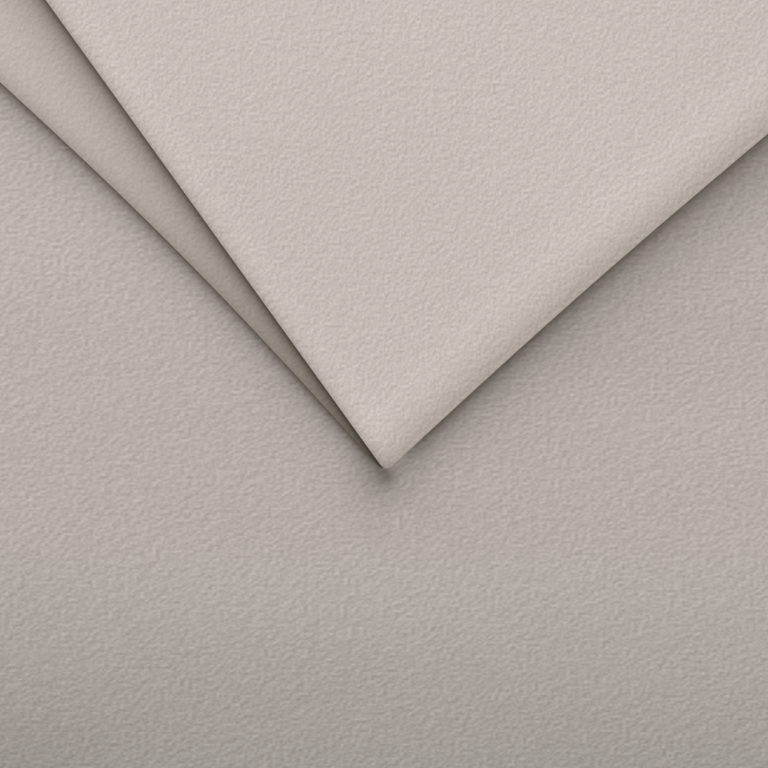
This texture is drawn by a WebGL 2 fragment shader. Its source:

```glsl
#version 300 es
precision highp float;

uniform vec2 u_resolution;
out vec4 fragColor;

float hash(vec2 p) {
  vec3 q = fract(vec3(p.xyx) * 0.1031);
  q += dot(q, q.yzx + 33.33);
  return fract((q.x + q.y) * q.z);
}

float valueNoise(vec2 p) {
  vec2 cell = floor(p), f = fract(p);
  f = f * f * (3.0 - 2.0 * f);
  float low = mix(hash(cell), hash(cell + vec2(1, 0)), f.x);
  float high = mix(hash(cell + vec2(0, 1)), hash(cell + vec2(1, 1)), f.x);
  return mix(low, high, f.y) - 0.5;
}

float fbm(vec2 p) {
  float sum = 0.0, amplitude = 0.5;
  for (int i = 0; i < 4; i++) {
    sum += amplitude * valueNoise(p);
    p = mat2(1.6, 1.2, -1.2, 1.6) * p + 7.3;
    amplitude *= 0.5;
  }
  return sum;
}

float smoothMin(float a, float b, float k) {
  float h = max(k - abs(a - b), 0.0) / k;
  return min(a, b) - h * h * k * 0.25;
}

// Exponential falloff outside an edge
float falloff(float d, float width) {
  return exp(-max(d, 0.0) / width);
}

// Short suede pile, stretched along x and lit from the upper left
float pile(vec2 p, float stretch) {
  vec2 q = p * vec2(270.0 / stretch, 270.0);
  float relief = valueNoise(q) - valueNoise(q + vec2(-0.5, 0.6));
  return 0.8 * relief + 0.6 * valueNoise(q * 1.7 + 13.0);
}

void main() {
  vec2 p = gl_FragCoord.xy / u_resolution;
  float aa = 0.9 / min(u_resolution.x, u_resolution.y);

  // Signed distances to the folded edges, positive inside
  vec2 tip = vec2(0.502, 0.385);
  vec2 fromTip = p - tip;
  float along = clamp(fromTip.x / 0.498, 0.0, 1.0);
  float leftEdge = dot(fromTip, vec2(0.811, 0.584));
  float rightEdge = dot(fromTip, vec2(-0.663, 0.749)) - 0.005 * sin(3.1416 * along);
  float flap = smoothMin(leftEdge, rightEdge, 0.013);
  float bow = 0.010 * sin(3.1416 * clamp(p.x / 0.49, 0.0, 1.0));
  float underEdge = dot(p - vec2(0.49, 0.396), vec2(0.712, 0.702)) - bow;
  float underFlap = smoothMin(underEdge, rightEdge - 0.003, 0.012);

  // Ground cloth, dimmer towards the bottom
  vec3 ground = mix(vec3(0.615, 0.592, 0.572), vec3(0.715, 0.682, 0.66), smoothstep(-0.12, 0.38, p.y));
  ground += 0.025 * smoothstep(0.35, 0.85, p.y);
  ground -= 0.02 * smoothstep(0.35, 0.0, p.x) * smoothstep(0.5, 0.0, p.y);
  ground += 0.022 * fbm(p * vec2(3.0, 9.0)) + 0.075 * pile(p, 1.4);

  // Shadows cast on the ground
  float rightSide = smoothstep(-0.01, 0.06, fromTip.x);
  float rightShade = 0.30 * falloff(-rightEdge, mix(0.022, 0.058, along))
                   + 0.22 * falloff(-rightEdge, 0.010);
  float leftSide = smoothstep(0.02, -0.03, fromTip.x);
  float leftShade = 0.21 * falloff(-underEdge, 0.026) + 0.33 * falloff(-underEdge, 0.007);
  float tipShade = 0.24 * exp(-length(fromTip + vec2(0.0, 0.006)) / 0.022);
  vec3 shadowTint = vec3(0.97, 1.0, 1.05);
  ground *= 1.0 - shadowTint * (rightShade * rightSide + leftShade * leftSide + tipShade);

  // Under layer, shaded by the flap above it
  float towardTip = smoothstep(0.85, 0.45, p.y);
  vec3 under = mix(vec3(0.765, 0.728, 0.70), vec3(0.69, 0.655, 0.615), towardTip);
  under += 0.05 * pile(p + 3.0, 1.0);
  float underShade = 0.34 * falloff(-leftEdge, mix(0.026, 0.014, towardTip))
                   + 0.27 * falloff(-leftEdge, 0.006)
                   + 0.17 * falloff(underEdge, 0.012);
  under *= 1.0 - shadowTint * underShade;

  // Top flap with rounded, softly lit edges
  vec3 top = vec3(0.772, 0.734, 0.711);
  top += 0.012 * smoothstep(0.5, 1.0, p.y) + 0.022 * fbm(p * 4.0 + 5.0);
  top += 0.07 * pile(p + 8.0, 1.0);
  top += 0.016 * exp(-pow((rightEdge - 0.06) / 0.025, 2.0));
  top += 0.010 * exp(-pow((leftEdge - 0.025) / 0.02, 2.0));
  top *= 1.0 - shadowTint * (0.19 * falloff(rightEdge, 0.018) + 0.16 * falloff(leftEdge, 0.006));
  top += vec3(0.04, 0.036, 0.025) * exp(-pow((rightEdge - 0.003) / 0.003, 2.0)) * rightSide;

  // Layers from back to front
  vec3 color = mix(ground, under, smoothstep(-aa, aa, underFlap));
  color = mix(color, top, smoothstep(-aa, aa, flap));
  fragColor = vec4(clamp(color, 0.0, 1.0), 1.0);
}
```
